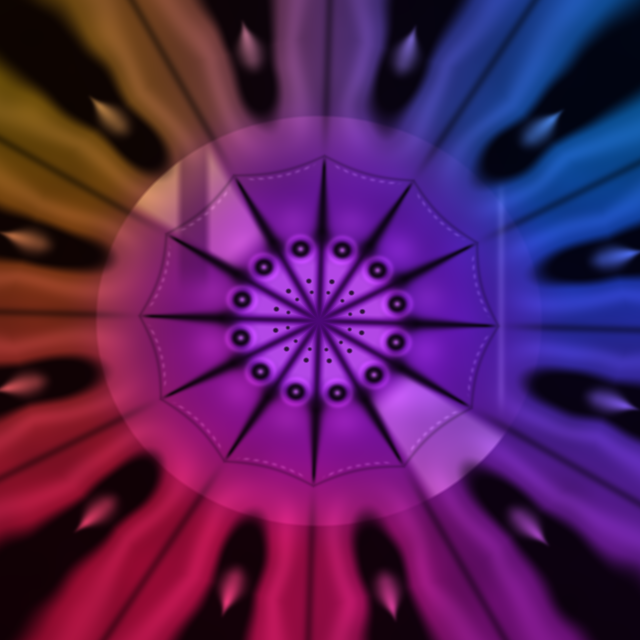
A three.js fragment shader for this background:

```glsl
varying vec2 vUv;

const float PI = 3.14159265;
const float SECTOR = PI / 6.0;

float hash(vec2 p) {
  return fract(sin(dot(p, vec2(127.1, 311.7))) * 43758.5453);
}

float noise(vec2 p) {
  vec2 i = floor(p);
  vec2 f = fract(p);
  f = f * f * (3.0 - 2.0 * f);
  float low = mix(hash(i), hash(i + vec2(1.0, 0.0)), f.x);
  float high = mix(hash(i + vec2(0.0, 1.0)), hash(i + 1.0), f.x);
  return mix(low, high, f.y);
}

float bell(float x, float width) {
  return exp(-x * x / (width * width));
}

float inside(float d, float edge, float blur) {
  return 1.0 - smoothstep(edge - blur, edge + blur, d);
}

float band(float x, float lo, float hi, float blur) {
  return smoothstep(lo - blur, lo + blur, x) * inside(x, hi, blur);
}

// Adds one colour light to a weighted sum
void addTint(inout vec4 sum, vec2 uv, vec2 place, vec3 colour) {
  vec2 d = uv - place;
  sum += vec4(colour, 1.0) * exp(-24.0 * dot(d, d));
}

vec3 rainbow(vec2 uv) {
  vec4 sum = vec4(0.0);
  addTint(sum, uv, vec2(0.05, 0.85), vec3(0.37, 0.31, 0.01));
  addTint(sum, uv, vec2(0.04, 0.64), vec3(0.38, 0.22, 0.02));
  addTint(sum, uv, vec2(0.03, 0.46), vec3(0.50, 0.10, 0.13));
  addTint(sum, uv, vec2(0.12, 0.15), vec3(0.53, 0.03, 0.16));
  addTint(sum, uv, vec2(0.45, 0.05), vec3(0.60, 0.04, 0.25));
  addTint(sum, uv, vec2(0.80, 0.10), vec3(0.38, 0.04, 0.40));
  addTint(sum, uv, vec2(0.95, 0.32), vec3(0.28, 0.11, 0.54));
  addTint(sum, uv, vec2(0.95, 0.54), vec3(0.06, 0.17, 0.62));
  addTint(sum, uv, vec2(0.95, 0.82), vec3(0.01, 0.33, 0.53));
  addTint(sum, uv, vec2(0.73, 0.94), vec3(0.09, 0.16, 0.50));
  addTint(sum, uv, vec2(0.50, 0.92), vec3(0.36, 0.16, 0.44));
  addTint(sum, uv, vec2(0.27, 0.95), vec3(0.43, 0.22, 0.08));
  return sum.rgb / sum.a;
}

// Scaled distance from a seed pod that trails outward
float podDistance(vec2 q) {
  float x = q.x - 0.395;
  float along = x < 0.0 ? x / 0.08 : x / 0.5;
  float across = q.y / (0.035 + 0.22 * max(x - 0.04, 0.0));
  return length(vec2(along, across));
}

// Lit sector, centred on the given angle
float wedge(float angle, float centre) {
  float turn = abs(mod(angle - centre + PI, 2.0 * PI) - PI);
  return inside(turn, 0.22, 0.035);
}

void main() {
  // Folded coordinates: petal axis at local = 0, spokes at both sides
  vec2 p = (vUv - vec2(0.4985)) * vec2(0.92, 1.0);
  float r = length(p);
  float angle = atan(p.y, p.x) + 0.031;
  float local = mod(angle, SECTOR) - 0.5 * SECTOR;
  vec2 q = r * vec2(cos(local), sin(local));
  float spoke = r * sin(0.5 * SECTOR - abs(local));
  float cloud = noise(vUv * 18.0);

  // Colour field, turning violet at the core
  vec3 hue = rainbow(vUv);
  vec3 violet = mix(vec3(0.52, 0.06, 0.56), vec3(0.36, 0.07, 0.68),
    smoothstep(0.2, 0.8, 0.65 * vUv.x + 0.35 * vUv.y));
  vec3 col = mix(hue, violet, 0.88 * inside(r, 0.27, 0.11));
  col *= 0.92 + 0.16 * cloud;

  // Outer pods, halos and seams
  float outer = smoothstep(0.24, 0.34, r);
  float pod = podDistance(q) + 0.25 * (cloud - 0.5);
  float halo = bell(pod - 1.7, 0.4) * outer;
  col += halo * (0.18 * hue + vec3(0.055, 0.04, 0.06));
  col *= 1.0 - 0.38 * outer * bell(spoke, 0.007);

  // Translucent disc with lit sectors
  float disc = inside(r, 0.32, 0.003);
  float rim = disc * smoothstep(0.2, 0.32, r);
  col += rim * vec3(0.12, 0.05, 0.10) * (1.0 - 0.7 * smoothstep(0.5, 0.75, vUv.x));
  float strip = band(vUv.x, 0.28, 0.325, 0.008);
  float upper = wedge(angle, 0.75 * PI) * (1.0 - 0.75 * strip);
  float lower = wedge(angle, -0.25 * PI);
  float lit = disc * smoothstep(0.13, 0.17, r);
  col += lit * upper * mix(vec3(0.24, 0.20, 0.18), vec3(0.18, 0.24, 0.08), smoothstep(0.2, 0.3, r));
  col += lit * lower * vec3(0.22, 0.21, 0.20) * (0.8 + 0.4 * cloud);
  float pane = band(vUv.y, 0.37, 0.70, 0.03);
  col += 0.09 * pane * bell(vUv.x - 0.783, 0.006);
  col *= 1.0 - 0.2 * strip * band(vUv.y, 0.56, 0.76, 0.03);

  // Pod shadow and bright drop
  col *= mix(vec3(1.0), vec3(0.13, 0.06, 0.13), inside(pod, 0.95, 0.28));
  float dropWidth = 0.003 + 0.013 * smoothstep(0.48, 0.43, r) * smoothstep(0.36, 0.43, r);
  float drop = bell(q.y, dropWidth) * band(r, 0.405, 0.472, 0.015);
  col += drop * (0.95 * hue + vec3(0.18, 0.16, 0.17)) * (0.55 + 0.6 * smoothstep(0.4, 0.47, r));

  // Scalloped web and tapering spokes
  float fold = 2.0 * local / SECTOR;
  float web = r - 0.236 - 0.018 * fold * fold;
  float dash = 0.5 + 0.5 * sin(local * 110.0);
  col *= 1.0 - 0.2 * bell(web - 0.004, 0.003);
  col += 0.10 * dash * bell(web + 0.003, 0.0025) * inside(abs(fold), 0.75, 0.1);
  col += 0.10 * vec3(1.0, 0.5, 1.0) * bell(r - 0.16, 0.025) * bell(local, 0.16);
  float spokeWidth = mix(0.010, 0.003, smoothstep(0.13, 0.25, r));
  col *= 1.0 - 0.82 * bell(spoke, spokeWidth) * band(r, 0.13, 0.25, 0.012);

  // Rosette petals, beads and seeds
  float rosette = inside(r, 0.125, 0.012);
  col = mix(col, vec3(0.43, 0.06, 0.64), rosette);
  float petal = smoothstep(0.001, 0.013, spoke) * band(r, 0.025, 0.102, 0.018);
  col += petal * vec3(0.27, 0.22, 0.26);
  col *= 1.0 - 0.5 * rosette * bell(spoke, 0.004);
  col *= 1.0 - 0.7 * bell(length(vec2(r - 0.128, spoke)), 0.015);
  float bead = length(q - vec2(0.1155, 0.0));
  col += 0.15 * vec3(0.9, 0.4, 1.0) * bell(bead - 0.020, 0.004);
  col *= 1.0 - 0.85 * inside(bead, 0.0125, 0.004);
  col += vec3(0.55, 0.28, 0.65) * bell(bead, 0.0045);
  float seed = min(length(q - vec2(0.064, 0.0)), length(q - vec2(0.046, 0.0)) + 0.001);
  col *= 1.0 - 0.75 * inside(seed, 0.0035, 0.002);
  col = mix(col, vec3(0.32, 0.03, 0.50), 0.8 * bell(r, 0.018));

  gl_FragColor = vec4(clamp(col, 0.0, 1.0), 1.0);
}
```
